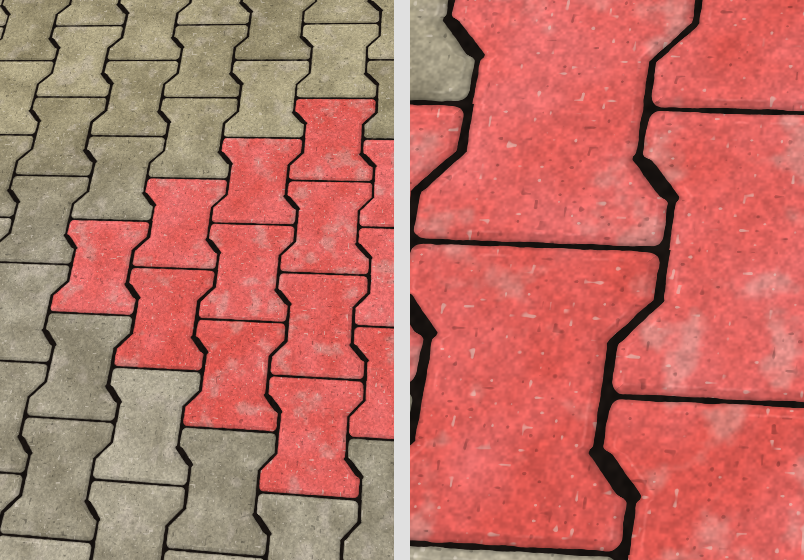
Left, the full canvas; right, a detail of the centre.
Reproduce this pattern procedurally as a Shadertoy shader.

```glsl
float hash(vec2 p) {
    vec3 q = fract(p.xyx * 0.1031);
    q += dot(q, q.yzx + 33.33);
    return fract((q.x + q.y) * q.z);
}

float noise(vec2 p) {
    vec2 i = floor(p), f = fract(p);
    f *= f * (3.0 - 2.0 * f);
    return mix(mix(hash(i), hash(i + vec2(1, 0)), f.x),
               mix(hash(i + vec2(0, 1)), hash(i + vec2(1, 1)), f.x), f.y);
}

float fbm(vec2 p) {
    float sum = 0.0, amp = 0.5;
    for (int i = 0; i < 4; i++) {
        sum += amp * noise(p);
        p = p * 2.03 + 17.3;
        amp *= 0.5;
    }
    return sum / 0.9375;
}

// Canvas to pavement: x counts columns, y counts bricks downwards
vec2 toPavement(vec2 fragCoord) {
    vec2 p = fragCoord / iResolution.y;
    mat3 camera = mat3(0.1215, -0.0017, -0.013,
                       -0.043, 0.1367, -0.0547,
                       0.1966, 0.3932, 1.0);
    vec3 h = inverse(camera) * vec3(p.x, 1.0 - p.y, 1.0);
    return h.xy / h.z;
}

void mainImage(out vec4 fragColor, in vec2 fragCoord) {
    vec2 pos = toPavement(fragCoord);
    float px = fwidth(pos.x);
    float rough = fbm(pos * vec2(14.0, 20.0)) - 0.5;

    // Zigzag seam between neighbouring columns
    float k = floor(pos.x);
    float phase = fract(pos.y + 0.5 * k);
    float t = abs(phase - 0.5) - 0.25;
    float side = pos.x - k - 0.5 - 0.088 * clamp(t / 0.075, -1.0, 1.0);
    float slant = 1.0 - smoothstep(0.06, 0.09, abs(t));

    // Brick index; every other column is shifted by half a brick
    float col = k + step(0.0, side);
    float along = pos.y + 0.5 * col;
    float row = floor(along), f = fract(along);
    vec2 id = vec2(col, row);
    float tone = hash(id + 41.0);

    // Distance to the joint, with slightly rounded corners
    float sideGap = 0.013 + 0.009 * hash(vec2(k, floor(pos.y + 0.5 * k)) + 70.0)
                  + 0.018 * slant * step(0.5, phase);
    vec2 edge = vec2(abs(side) * mix(1.0, 0.78, slant) - sideGap,
                     min(f, 1.0 - f) * 1.4 - 0.012);
    edge += 0.012 * rough;
    float dist = 0.06 - length(max(0.06 - edge, 0.0));

    // Red bricks form a diamond
    float red = step(abs(col - 3.0) * 0.5 + abs(row - 0.5 * col), 1.75);

    // Brick colour with cloudy staining
    vec2 grainPos = pos * vec2(1.0, 1.4) + id * 7.13;
    float cloud = fbm(grainPos * 3.5);
    float shade = clamp(0.65 * tone + 1.5 * (cloud - 0.5) + 0.1, 0.0, 1.0);
    vec3 grey = mix(vec3(0.70, 0.67, 0.59), vec3(0.54, 0.51, 0.43), shade);
    grey *= mix(vec3(1), vec3(1.0, 0.985, 0.90), smoothstep(0.5, -1.5, pos.y));
    vec3 color = mix(grey, mix(vec3(0.91, 0.44, 0.43), vec3(0.85, 0.34, 0.31), shade), red);

    // Pale scuffs, sandy grain and bright or dark specks
    float scuff = smoothstep(0.56, 0.8, fbm(grainPos * 5.0 + 31.0));
    color = mix(color, vec3(0.80, 0.75, 0.71), 0.35 * scuff);
    color *= 1.0 + 0.16 * (noise(grainPos * 38.0) - 0.5) + 0.14 * (noise(grainPos * 75.0) - 0.5);
    float speck = noise(grainPos * 29.0 + 9.0);
    color = mix(color, vec3(0.88, 0.84, 0.79), 0.5 * smoothstep(0.88, 0.97, speck));
    color *= 1.0 - 0.22 * smoothstep(0.12, 0.03, speck);

    // Bevel: dim on right and lower edges, bright on left and upper ones
    float facing = edge.x < edge.y ? sign(side) : sign(0.5 - f);
    float bevel = 1.0 - smoothstep(0.035, 0.058, dist);
    color *= 1.0 + bevel * (0.07 * facing - 0.05);
    float rim = smoothstep(0.035, 0.047, dist) * (1.0 - smoothstep(0.047, 0.059, dist));
    color += 0.07 * rim * smoothstep(-0.1, 0.2, rough);
    color *= mix(0.8, 1.0, smoothstep(0.0, 0.02, dist));

    // Dark joints
    vec3 joint = vec3(0.09, 0.07, 0.06) * (0.75 + 0.5 * noise(pos * 40.0));
    color = mix(joint, color, smoothstep(-0.5 * px, 0.5 * px, dist));
    fragColor = vec4(color, 1.0);
}
```
